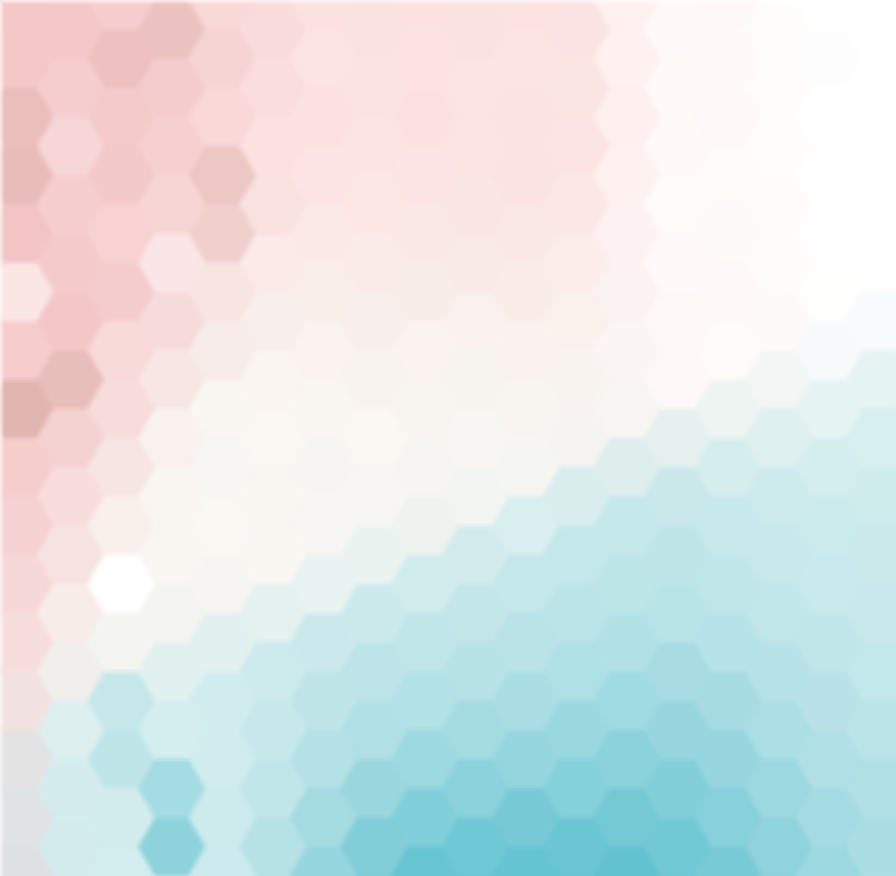
Reproduce this background procedurally as a Shadertoy shader.

```glsl
// Pastel honeycomb mosaic: rose at the upper left, cream and white between, teal below.

// Lattice, in units of canvas height
const float TILE_HEIGHT = 1.0 / 15.0;
const float COLUMN_STEP = TILE_HEIGHT * 0.8660254;
const float FIRST_COLUMN = 0.0227;
const float EDGE_SOFTNESS = 0.0034;
const float RIM_WIDTH = 0.006;

// Palette
const vec3 CREAM = vec3(0.974, 0.966, 0.948);
const vec3 BLUSH = vec3(0.985, 0.89, 0.885);
const vec3 ROSE = vec3(0.962, 0.793, 0.797);
const vec3 CLAY = vec3(0.87, 0.695, 0.67);
const vec3 WARM_WHITE = vec3(1.0, 0.98, 0.975);
const vec3 PALE_TEAL = vec3(0.83, 0.93, 0.935);
const vec3 DEEP_TEAL = vec3(0.39, 0.765, 0.82);

// Teal region: its upper boundary line and the fade of its deep glow
const float TEAL_BASE = 0.18;
const float TEAL_SLOPE = 0.43;
const float GLOW_FADE_LEFT = 0.18;
const float GLOW_FADE_RIGHT = 0.25;

const float BASE_JITTER = 0.012;
const float ROSE_JITTER = 0.04;

// Accent tiles: column, row, strength (positive deepens, negative whitens)
const int ACCENT_COUNT = 16;
const vec3 ACCENTS[ACCENT_COUNT] = vec3[ACCENT_COUNT](
    vec3(0, 13, 0.50), vec3(0, 12, 0.60), vec3(0, 10, -0.5),
    vec3(0, 8, 0.85), vec3(1, 8, 0.60), vec3(1, 12, -0.3),
    vec3(2, 5, -1.0), vec3(2, 3, 0.20), vec3(2, 2, 0.18),
    vec3(3, 1, 0.42), vec3(3, 0, 0.62), vec3(3, 14, 0.50),
    vec3(3, 10, -0.4), vec3(4, 12, 0.45), vec3(4, 11, 0.30),
    vec3(2, 14, 0.30));

float hash(vec2 cell) {
    vec3 q = fract(vec3(cell.xyx) * 0.1031);
    q += dot(q, q.yzx + 33.33);
    return fract((q.x + q.y) * q.z);
}

vec2 tileCentre(vec2 tile) {
    return vec2(FIRST_COLUMN + tile.x * COLUMN_STEP,
                (tile.y + 0.5 * mod(tile.x, 2.0)) * TILE_HEIGHT);
}

// The nearest centre of a staggered lattice gives a flat-topped hexagon
vec2 nearestTile(vec2 p) {
    vec2 best = vec2(0.0);
    float bestDistance = 1e5;
    float firstColumn = floor((p.x - FIRST_COLUMN) / COLUMN_STEP);
    for (int i = 0; i < 2; i++) {
        float column = firstColumn + float(i);
        float row = floor(p.y / TILE_HEIGHT - 0.5 * mod(column, 2.0) + 0.5);
        vec2 tile = vec2(column, row);
        float d = distance(p, tileCentre(tile));
        if (d < bestDistance) {
            bestDistance = d;
            best = tile;
        }
    }
    return best;
}

float roseAmount(vec2 c) {
    float rise = smoothstep(0.1, 0.88, c.y);
    float reach = mix(0.1, 0.4, rise);
    return 1.0 - smoothstep(reach - mix(0.2, 0.3, rise), reach, c.x);
}

vec3 fieldColour(vec2 c) {
    // Blush fades down to cream, and to white on the right
    vec3 colour = mix(CREAM, BLUSH, smoothstep(0.48, 0.87, c.y));
    float white = smoothstep(0.63, 0.79, c.x) * smoothstep(0.48, 0.62, c.y);
    vec3 whiteTone = mix(WARM_WHITE, vec3(1.0), smoothstep(0.8, 1.0, c.x));
    colour = mix(colour, whiteTone, white);

    // Teal below a rising boundary, deepest at the bottom centre
    float depth = TEAL_BASE + TEAL_SLOPE * c.x - c.y;
    float span = smoothstep(0.2, 0.52, c.x) * (1.0 - 0.6 * smoothstep(0.72, 1.02, c.x));
    float fade = mix(GLOW_FADE_LEFT, GLOW_FADE_RIGHT, smoothstep(0.5, 0.77, c.x));
    float glow = span * exp(-pow(max(c.y, 0.0) / fade, 1.4));
    vec3 teal = mix(PALE_TEAL, DEEP_TEAL, glow);
    float right = smoothstep(0.7, 0.95, c.x);
    colour = mix(colour, teal, smoothstep(-0.06 - 0.03 * right, 0.09 + 0.09 * right, depth));

    return mix(colour, ROSE, roseAmount(c));
}

vec3 tileColour(vec2 tile) {
    vec2 c = tileCentre(tile);
    vec3 colour = fieldColour(c);
    float warmth = roseAmount(c) * smoothstep(0.3, 0.6, c.y);
    vec3 jitter = mix(vec3(BASE_JITTER), ROSE_JITTER * vec3(0.6, 1.3, 1.2), warmth);
    colour += (hash(tile + 17.0) - 0.5) * jitter;
    vec3 shade = c.y > 0.4 ? CLAY : DEEP_TEAL;
    for (int i = 0; i < ACCENT_COUNT; i++) {
        vec3 accent = ACCENTS[i];
        if (distance(tile, accent.xy) < 0.5) {
            colour = mix(colour, accent.z > 0.0 ? shade : vec3(1.0), abs(accent.z));
        }
    }
    return clamp(colour, 0.0, 1.0);
}

void mainImage(out vec4 fragColor, in vec2 fragCoord) {
    vec2 p = fragCoord / iResolution.y;
    float spread = 0.5 * max(EDGE_SOFTNESS, 0.5 / iResolution.y);

    // Soften tile edges with a small grid of samples
    vec3 colour = vec3(0.0);
    for (int i = 0; i < 25; i++) {
        vec2 offset = vec2(i % 5 - 2, i / 5 - 2) * spread;
        colour += tileColour(nearestTile(p + offset)) / 25.0;
    }

    // Pale rim along the left and top
    float rim = 1.0 - smoothstep(0.0, RIM_WIDTH, min(p.x, 1.0 - p.y));
    fragColor = vec4(mix(colour, vec3(1.0), 0.6 * rim), 1.0);
}
```
